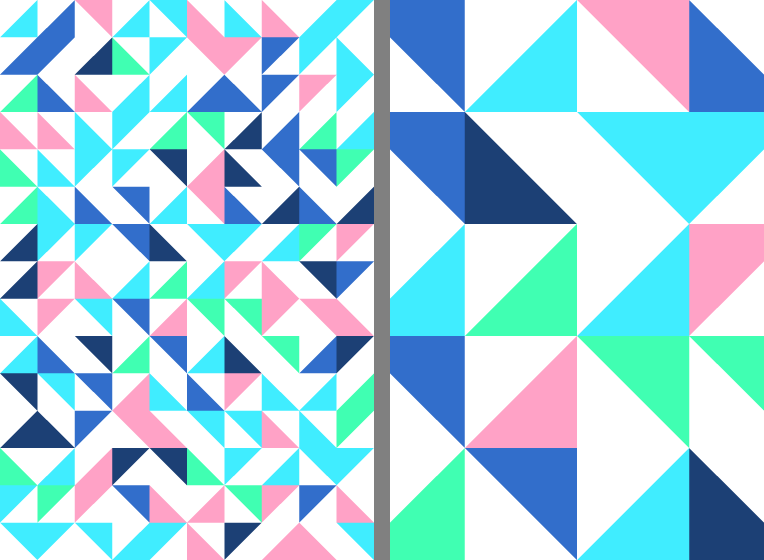
Left: the whole. Right: its middle third, enlarged.
A WebGL 1 fragment shader for this pattern:

```glsl
precision highp float;
// Ten by fifteen grid of squares, each half filled by a randomly turned, coloured triangle on white.

uniform vec2 u_resolution;

const vec2 GRID = vec2(10.0, 15.0);
const int SAMPLES = 4; // per axis, for edge smoothing

float hash(vec2 cell, float seed) {
  vec3 p = fract(vec3(cell.xyx + seed) * vec3(0.1031, 0.1030, 0.0973));
  p += dot(p, p.yzx + 33.33);
  return fract((p.x + p.y) * p.z);
}

// Weighted choice among the five fills
vec3 palette(float pick) {
  vec3 navy = vec3(0.108, 0.250, 0.460);
  vec3 blue = vec3(0.196, 0.431, 0.796);
  vec3 cyan = vec3(0.250, 0.930, 1.000);
  vec3 pink = vec3(1.000, 0.635, 0.775);
  vec3 green = vec3(0.250, 1.000, 0.700);
  if (pick < 0.26) return cyan;
  if (pick < 0.50) return pink;
  if (pick < 0.68) return navy;
  if (pick < 0.86) return blue;
  return green;
}

vec3 triangleTile(vec2 position) {
  vec2 cell = floor(position);
  vec2 local = fract(position) - 0.5;

  // Mirror on each axis to put the right angle in any of four corners
  vec2 corner = vec2(hash(cell, 3.7), hash(cell, 41.3));
  vec2 turned = local * (step(0.5, corner) * 2.0 - 1.0);

  bool filled = turned.x + turned.y < 0.0;
  return filled ? palette(hash(cell, 17.9)) : vec3(1.0);
}

void main() {
  // Average a subpixel lattice so both diagonals and cell borders are smooth
  vec3 color = vec3(0.0);
  for (int y = 0; y < SAMPLES; y++) {
    for (int x = 0; x < SAMPLES; x++) {
      vec2 offset = (vec2(float(x), float(y)) + 0.5) / float(SAMPLES) - 0.5;
      color += triangleTile((gl_FragCoord.xy + offset) / u_resolution * GRID);
    }
  }
  gl_FragColor = vec4(color / float(SAMPLES * SAMPLES), 1.0);
}
```
